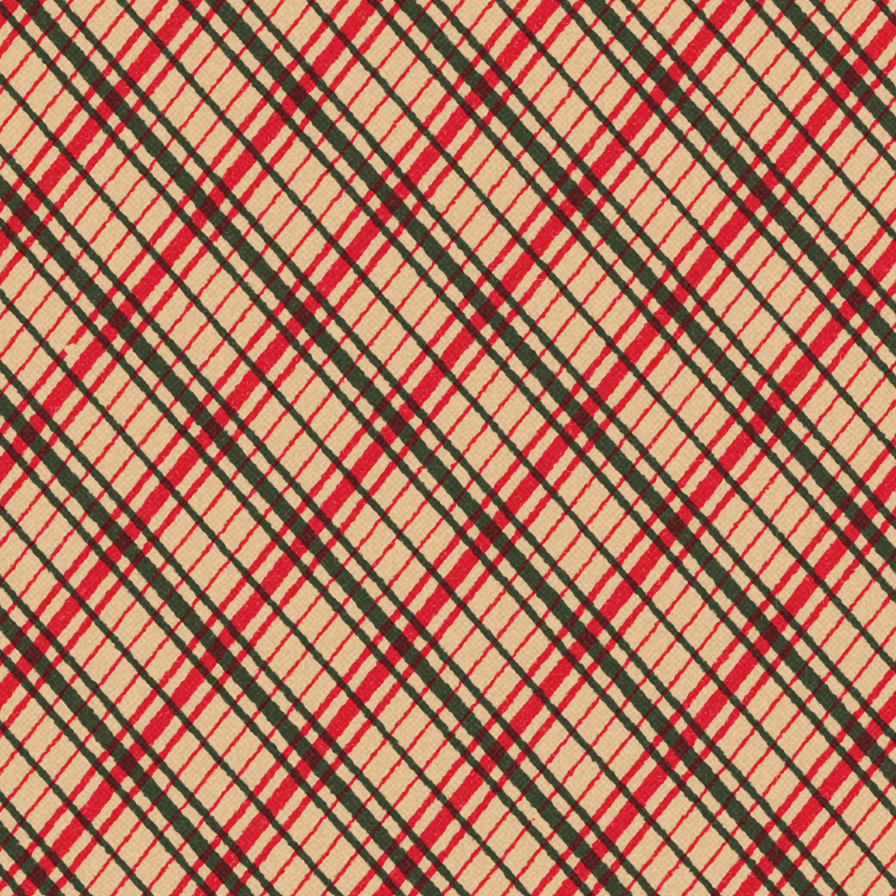
This pattern is drawn by a Shadertoy shader. Its source:

```glsl
const vec3 CLOTH = vec3(0.875, 0.745, 0.575);
const vec3 RED = vec3(0.835, 0.125, 0.185);
const vec3 GREEN = vec3(0.235, 0.265, 0.175);
const vec3 OVERLAP = vec3(0.335, 0.125, 0.115);

// One repeat along each stripe direction, in canvas units
const vec2 RED_STEP = vec2(0.1003, 0.1263);
const vec2 GREEN_STEP = vec2(0.1055, -0.1204);
const vec2 CROSSING = vec2(0.4434, 0.5273);
const float PERIOD = 0.158;

// Stripe widths and offsets, as fractions of a repeat
const float RED_BAND = 0.115;
const float RED_FLANK = 0.052;
const float RED_FLANK_OFFSET = 0.160;
const float RED_HAIR = 0.026;
const float RED_HAIR_OFFSET = 0.330;
const float GREEN_BAND = 0.116;
const float GREEN_FLANK = 0.058;
const float GREEN_FLANK_OFFSET = 0.170;
const float GREEN_MIDDLE = 0.050;

const float RAGGEDNESS = 0.0022;
const float EDGE_SOFTNESS = 0.0007;
const float WEAVE_COUNT = 130.0;
const float WEAVE_DEPTH = 0.022;
const float GRAIN_COUNT = 420.0;
const float GRAIN_DEPTH = 0.07;
const float FLECK_CELLS = 6.0;
const float FLECK_CHANCE = 0.10;
const float FLECK_RADIUS = 0.007;

float hash(vec2 p) {
    vec3 q = fract(vec3(p.xyx) * 0.1031);
    q += dot(q, q.yzx + 33.33);
    return fract((q.x + q.y) * q.z);
}

float noise(vec2 p) {
    vec2 i = floor(p), f = fract(p);
    f = f * f * (3.0 - 2.0 * f);
    return mix(mix(hash(i), hash(i + vec2(1, 0)), f.x),
               mix(hash(i + vec2(0, 1)), hash(i + vec2(1, 1)), f.x), f.y);
}

// Signed distance to a stripe; x is the folded distance from the band centre
float stripe(float x, float offset, float width) {
    return abs(x - offset) - 0.5 * width;
}

float foldRepeat(float x) {
    return abs(fract(x + 0.5) - 0.5);
}

float redStripes(float x) {
    float d = min(stripe(x, 0.0, RED_BAND), stripe(x, RED_FLANK_OFFSET, RED_FLANK));
    d = min(d, stripe(x, RED_HAIR_OFFSET, RED_HAIR));
    return min(d, stripe(x, 0.5, RED_HAIR));
}

float greenStripes(float x) {
    float d = min(stripe(x, 0.0, GREEN_BAND), stripe(x, GREEN_FLANK_OFFSET, GREEN_FLANK));
    return min(d, stripe(x, 0.5, GREEN_MIDDLE));
}

float coverage(float d, float blur) {
    return 1.0 - smoothstep(-blur, blur, d);
}

// Rare irregular spots where the red dye is missing
float flecks(vec2 p, float blur) {
    vec2 cell = floor(p * FLECK_CELLS);
    vec2 jitter = vec2(hash(cell + 17.0), hash(cell + 53.0));
    vec2 centre = (cell + 0.2 + 0.6 * jitter) / FLECK_CELLS;
    float radius = FLECK_RADIUS * (0.4 + noise(p * 220.0));
    return step(hash(cell + 91.0), FLECK_CHANCE) * coverage(length(p - centre) - radius, blur);
}

void mainImage(out vec4 fragColor, in vec2 fragCoord) {
    float scale = min(iResolution.x, iResolution.y);
    vec2 p = fragCoord / scale;
    float blur = EDGE_SOFTNESS + 0.6 / scale;

    // Slightly ragged print edges
    vec2 wobble = vec2(noise(p * 260.0), noise(p * 260.0 + 71.0)) - 0.5;
    vec2 q = p + RAGGEDNESS * wobble;

    // Oblique plaid axes: x crosses green stripes, y crosses red ones
    vec2 plaid = inverse(mat2(RED_STEP, GREEN_STEP)) * (q - CROSSING);
    float green = coverage(greenStripes(foldRepeat(plaid.x)), blur / PERIOD);
    float red = coverage(redStripes(foldRepeat(plaid.y)), blur / PERIOD);

    // Worn dye: missing spots and pale pinpricks
    float grain = noise(p * GRAIN_COUNT);
    float pinprick = smoothstep(0.80, 1.0, grain);
    red *= (1.0 - flecks(p, blur)) * (1.0 - 0.3 * pinprick);
    green *= 1.0 - 0.12 * pinprick;

    vec3 color = mix(mix(CLOTH, RED, red), mix(GREEN, OVERLAP, red), green);

    // Fine woven relief and grain
    vec2 thread = cos(6.28318 * WEAVE_COUNT * p);
    color += WEAVE_DEPTH * thread.x * thread.y;
    color += GRAIN_DEPTH * (grain - 0.5);

    fragColor = vec4(clamp(color, 0.0, 1.0), 1.0);
}
```
